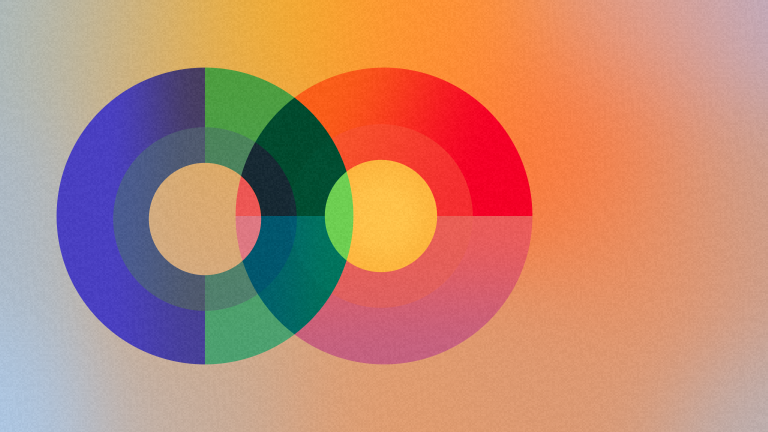
Write a WebGL 1 fragment shader that draws this background.

```glsl
precision highp float;
uniform vec2 u_resolution;

// Lengths are in canvas heights, measured from the canvas centre.
#define LEFT_CENTRE vec2(-0.4144, 0.0)
#define LEFT_CORE vec2(-0.4144, -0.007)
#define RIGHT_CENTRE vec2(0.0, 0.0)
#define RIGHT_CORE vec2(-0.007, 0.0)
#define DISC_RADIUS 0.3435
#define BAND_RADIUS 0.2125
#define CORE_RADIUS 0.13
#define GLOW_FALLOFF 14.0
#define GRAIN_CELLS 288.0
#define GRAIN_AMOUNT 0.035

float hash(vec2 cell) {
  return fract(sin(dot(cell, vec2(127.1, 311.7))) * 43758.5453);
}

// Coverage of a shape from its signed distance, positive inside.
float coverage(float inside) {
  return clamp(0.5 + inside * u_resolution.y, 0.0, 1.0);
}

float disc(vec2 p, vec2 centre, float radius) {
  return coverage(radius - distance(p, centre));
}

// Colour premultiplied by its weight, with the weight in w.
vec4 glow(vec2 p, vec2 centre, vec3 colour) {
  vec2 d = p - centre;
  return vec4(colour, 1.0) * exp(-GLOW_FALLOFF * dot(d, d));
}

// Soft colour field: weighted average of broad glows.
vec3 backdrop(vec2 p) {
  vec4 sum = vec4(0.0);
  // Cool left side
  sum += glow(p, vec2(-0.92, 0.50), vec3(0.65, 0.73, 0.77));
  sum += glow(p, vec2(-0.90, 0.00), vec3(0.67, 0.73, 0.79));
  sum += glow(p, vec2(-0.92, -0.52), vec3(0.67, 0.78, 0.90));
  // Yellow to orange arc
  sum += glow(p, vec2(-0.60, 0.46), vec3(0.78, 0.70, 0.55));
  sum += glow(p, vec2(-0.30, 0.45), vec3(0.96, 0.68, 0.16));
  sum += glow(p, vec2(0.10, 0.40), vec3(1.00, 0.57, 0.20));
  sum += glow(p, vec2(0.41, 0.15), vec3(1.00, 0.45, 0.20));
  sum += glow(p, vec2(-0.41, 0.00), vec3(0.86, 0.66, 0.44));
  // Muted right side
  sum += glow(p, vec2(0.62, 0.46), vec3(0.88, 0.62, 0.54));
  sum += glow(p, vec2(0.92, 0.52), vec3(0.72, 0.68, 0.79));
  sum += glow(p, vec2(0.64, -0.08), vec3(0.91, 0.57, 0.39));
  sum += glow(p, vec2(0.92, 0.00), vec3(0.77, 0.63, 0.58));
  sum += glow(p, vec2(0.92, -0.52), vec3(0.73, 0.69, 0.70));
  // Lower edge
  sum += glow(p, vec2(0.42, -0.40), vec3(0.86, 0.60, 0.45));
  sum += glow(p, vec2(0.00, -0.42), vec3(0.88, 0.61, 0.43));
  sum += glow(p, vec2(-0.43, -0.45), vec3(0.77, 0.68, 0.62));
  return sum.rgb / sum.w;
}

void main() {
  vec2 p = (gl_FragCoord.xy - 0.5 * u_resolution) / u_resolution.y;

  // Shape masks
  float leftDisc = disc(p, LEFT_CENTRE, DISC_RADIUS);
  float leftBand = disc(p, LEFT_CORE, BAND_RADIUS);
  float leftCore = disc(p, LEFT_CORE, CORE_RADIUS);
  float rightDisc = disc(p, RIGHT_CENTRE, DISC_RADIUS);
  float rightBand = disc(p, RIGHT_CORE, BAND_RADIUS);
  float rightCore = disc(p, RIGHT_CORE, CORE_RADIUS);
  float upper = coverage(p.y);
  float greenSide = coverage(p.x - LEFT_CENTRE.x);
  float height = smoothstep(-DISC_RADIUS, DISC_RADIUS, p.y);

  // Right disc: red above, rose below
  float redness = smoothstep(-0.27, 0.2, p.x - 0.4 * p.y);
  vec3 red = mix(vec3(0.98, 0.37, 0.10), vec3(0.96, 0.0, 0.15), redness);
  vec3 rose = mix(vec3(0.92, 0.36, 0.35), vec3(0.77, 0.38, 0.50),
                  smoothstep(0.0, -DISC_RADIUS, p.y));
  vec3 warm = mix(rose, red, upper);
  vec3 warmBand = mix(vec3(0.91, 0.38, 0.32), vec3(0.96, 0.32, 0.22), upper);
  warm = mix(warm, warmBand, 0.55 * rightBand);
  vec3 pink = mix(vec3(0.87, 0.47, 0.51), vec3(0.93, 0.34, 0.33), upper);
  warm = mix(warm, pink, leftCore);
  vec3 yellow = mix(vec3(1.0, 0.76, 0.29), vec3(0.99, 0.71, 0.24),
                    smoothstep(0.04, 0.14, distance(p, RIGHT_CORE)));
  warm = mix(warm, yellow, rightCore);

  // Left disc: blue half and green half
  vec3 dusk = mix(vec3(0.28, 0.25, 0.60), vec3(0.28, 0.24, 0.38), height);
  vec3 blue = mix(vec3(0.29, 0.25, 0.76), dusk, smoothstep(-0.65, -0.42, p.x));
  vec3 slate = mix(vec3(0.29, 0.36, 0.57), vec3(0.31, 0.35, 0.43),
                   smoothstep(-0.63, -0.42, p.x));
  blue = mix(blue, slate, leftBand);
  vec3 green = mix(vec3(0.30, 0.63, 0.44), vec3(0.30, 0.62, 0.25), height);
  vec3 moss = mix(vec3(0.32, 0.50, 0.44), vec3(0.29, 0.52, 0.34), height);
  green = mix(green, moss, leftBand);
  vec3 cool = mix(blue, green, greenSide);

  // Overlap of the two discs
  vec3 teal = mix(vec3(0.0, 0.38, 0.42), vec3(0.0, 0.44, 0.35),
                  smoothstep(-0.3, -0.1, p.x));
  vec3 deep = mix(teal, vec3(0.0, 0.29, 0.18), upper);
  vec3 ink = mix(vec3(0.0, 0.34, 0.43), vec3(0.09, 0.16, 0.20), upper);
  deep = mix(deep, ink, leftBand) + vec3(0.0, 0.015, 0.015) * rightBand;
  cool = mix(cool, deep, rightDisc);
  cool = mix(cool, vec3(0.43, 0.81, 0.32), rightCore);

  // Layers and paper grain
  vec3 colour = mix(backdrop(p), warm, rightDisc);
  colour = mix(colour, cool, leftDisc * (1.0 - leftCore));
  colour += GRAIN_AMOUNT * (hash(floor(p * GRAIN_CELLS)) - 0.5);
  gl_FragColor = vec4(colour, 1.0);
}
```
